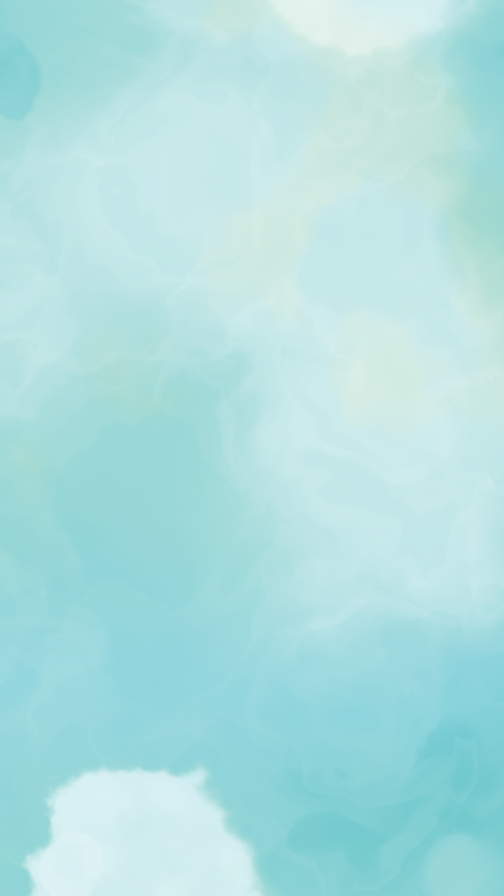
Give the GLSL for this texture, as a WebGL 2 fragment shader.

```glsl
#version 300 es
precision highp float;
// Soft teal watercolour sky: broad washes of tone are summed from warped
// gaussian pools, then ragged puffs and faint one-sided bloom edges are laid
// on top, and the resulting tone is mapped through a teal-to-white ramp.

uniform vec2 u_resolution;
out vec4 outColor;

const vec3 DEEP = vec3(0.45, 0.79, 0.80);
const vec3 TEAL = vec3(0.56, 0.83, 0.84);
const vec3 AQUA = vec3(0.63, 0.855, 0.85);
const vec3 MIST = vec3(0.73, 0.89, 0.89);
const vec3 PALE = vec3(0.785, 0.915, 0.92);
const vec3 WHITE = vec3(0.87, 0.95, 0.96);
const vec3 WARM_SHIFT = vec3(0.035, 0.005, -0.03);
const vec3 BLUE_SHIFT = vec3(-0.01, 0.0, 0.025);

const float BASE_TONE = 0.29;
const float WARP = 0.085;          // bending of the broad pools
const float MOTTLE = 0.24;         // cloudy variation of tone
const float BLOOM_STRENGTH = 0.05; // contrast of the drying edges
const float ASPECT = 0.5625;       // layout width over height

// Broad pools: centre and radii, in units of canvas height.
const int POOLS = 9;
const vec4 POOL[POOLS] = vec4[](
  vec4(0.27, 0.78, 0.30, 0.22), vec4(0.43, 0.42, 0.14, 0.17),
  vec4(0.02, 0.63, 0.10, 0.12), vec4(0.35, 1.00, 0.15, 0.05),
  vec4(0.00, 0.95, 0.13, 0.08), vec4(0.58, 0.84, 0.08, 0.13),
  vec4(0.12, 0.38, 0.18, 0.10), vec4(0.52, 0.10, 0.20, 0.14),
  vec4(0.50, 0.62, 0.14, 0.13));
const float POOL_TONE[POOLS] = float[](
  0.52, 0.50, 0.20, 0.35, -0.28, -0.36, -0.04, -0.25, 0.32);

// Ragged puffs: centre and radii, then tone, edge softness and opacity.
const int PUFFS = 5;
const vec4 PUFF[PUFFS] = vec4[](
  vec4(0.165, 0.005, 0.13, 0.145), vec4(0.085, 0.035, 0.036, 0.045),
  vec4(0.022, 0.915, 0.034, 0.042), vec4(0.41, 1.00, 0.11, 0.05),
  vec4(0.51, 0.02, 0.04, 0.04));
const vec3 PUFF_LOOK[PUFFS] = vec3[](
  vec3(0.92, 0.16, 0.95), vec3(1.0, 0.10, 0.7), vec3(0.10, 0.12, 0.8),
  vec3(1.0, 0.22, 0.75), vec3(0.50, 0.60, 0.5));

float hash(vec2 p) {
  vec3 q = fract(vec3(p.xyx) * 0.1031);
  q += dot(q, q.yzx + 33.33);
  return fract((q.x + q.y) * q.z);
}

float noise(vec2 p) {
  vec2 i = floor(p), f = fract(p);
  f = f * f * f * (f * (f * 6.0 - 15.0) + 10.0);
  return mix(mix(hash(i), hash(i + vec2(1, 0)), f.x),
             mix(hash(i + vec2(0, 1)), hash(i + vec2(1, 1)), f.x), f.y);
}

float fbm(vec2 p) {
  float sum = 0.0, amp = 0.5;
  for (int i = 0; i < 5; i++) {
    sum += amp * noise(p);
    p = mat2(1.6, 1.2, -1.2, 1.6) * p + 7.3;
    amp *= 0.45;
  }
  return sum / 0.89;
}

vec3 ramp(float t) {
  vec3 c = mix(DEEP, TEAL, smoothstep(0.0, 0.2, t));
  c = mix(c, AQUA, clamp((t - 0.2) / 0.22, 0.0, 1.0));
  c = mix(c, MIST, clamp((t - 0.42) / 0.2, 0.0, 1.0));
  c = mix(c, PALE, clamp((t - 0.62) / 0.15, 0.0, 1.0));
  return mix(c, WHITE, clamp((t - 0.77) / 0.23, 0.0, 1.0));
}

void main() {
  vec2 p = gl_FragCoord.xy / u_resolution * vec2(ASPECT, 1.0);
  vec2 bend = vec2(fbm(p * 6.0 + 3.1), fbm(p * 6.0 + 41.7)) - 0.5;
  vec2 q = p + 2.0 * WARP * bend;

  // Broad washes
  float tone = BASE_TONE + MOTTLE * (fbm(q * 5.0 + 17.0) - 0.5);
  for (int i = 0; i < POOLS; i++) {
    vec2 d = (q - POOL[i].xy) / POOL[i].zw;
    tone += POOL_TONE[i] * exp(-dot(d, d));
  }
  tone = min(tone, 0.74 + 0.3 * (tone - 0.74) + 0.05 * bend.x);

  // Blooms: sharp on one side, fading on the other
  for (int i = 0; i < 3; i++) {
    float n = fbm(q * (5.0 + 2.0 * float(i)) + 23.0 * float(i + 2));
    float bloom = smoothstep(0.50, 0.54, n) * (1.0 - smoothstep(0.54, 0.70, n));
    tone += BLOOM_STRENGTH * (bloom - 0.3);
  }

  // Ragged puffs
  float ragged = fbm(p * 26.0 + 9.0) - 0.5;
  for (int i = 0; i < PUFFS; i++) {
    vec2 d = (p + 0.04 * bend - PUFF[i].xy) / PUFF[i].zw;
    float inside = 1.0 - length(d) + 0.45 * ragged;
    float soft = PUFF_LOOK[i].y * (1.0 + 1.5 * smoothstep(0.2, 1.0, d.x));
    float cover = PUFF_LOOK[i].z * smoothstep(-0.5 * soft, 0.5 * soft, inside);
    tone = mix(tone, PUFF_LOOK[i].x + 0.2 * ragged, cover);
  }

  // Colour, with faint warm stains above and a bluer band below
  vec3 color = ramp(clamp(tone, 0.0, 1.0));
  float stain = smoothstep(0.52, 0.75, fbm(p * 7.0 + 61.0));
  color += WARM_SHIFT * stain * smoothstep(0.3, 0.55, p.y);
  color += BLUE_SHIFT * exp(-pow((p.y - 0.24) / 0.10, 2.0));
  outColor = vec4(clamp(color, 0.0, 1.0), 1.0);
}
```
